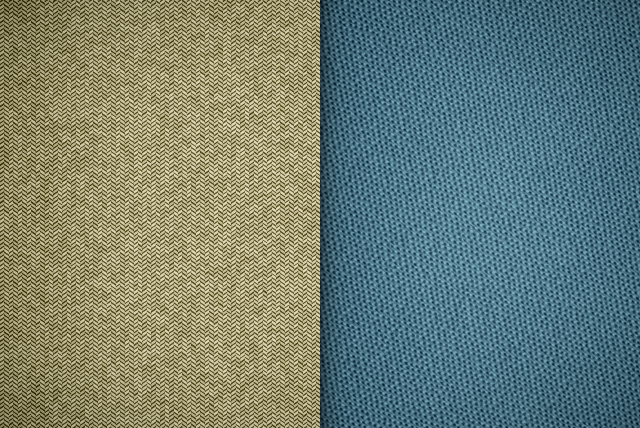
This texture is drawn by a Shadertoy shader. Its source:

```glsl
// Two woven cloth panels: olive herringbone beside blue twill, with a seam shadow.

float hash(vec2 cell) {
    vec3 q = fract(cell.xyx * vec3(0.1031, 0.1030, 0.0973));
    q += dot(q, q.yzx + 33.33);
    return fract((q.x + q.y) * q.z);
}

// Soft wear across the cloth, from layered sines; about -1 to 1.
float wear(vec2 p) {
    float sum = 0.0, gain = 0.5;
    for (int i = 0; i < 4; i++) {
        sum += gain * sin(p.x + 1.7 * sin(p.y)) * cos(p.y - 0.6 * p.x);
        p = mat2(1.5, 1.1, -1.1, 1.5) * p + 2.3;
        gain *= 0.6;
    }
    return sum;
}

// Three-stop tone ramp, extended a little past both ends.
vec3 ramp(vec3 dark, vec3 mid, vec3 light, float tone) {
    float t = clamp(tone, -0.25, 1.25) * 2.0;
    return t < 1.0 ? mix(dark, mid, t) : mix(mid, light, t - 1.0);
}

// Short stitches that change slant from column to column.
float herringbone(vec2 p, vec2 stitch, float slant, float pixel) {
    vec2 grid = p / stitch;
    float column = floor(grid.x);
    float across = fract(grid.x) - 0.5;
    float parity = mod(column, 2.0);
    float along = grid.y + (parity * 2.0 - 1.0) * across * slant + parity * 0.5;
    vec2 cell = vec2(column, floor(along));
    along += 0.12 * (hash(cell + 7.0) - 0.5);
    float blur = pixel / stitch.y;
    float fromCore = abs(fract(along) - 0.5);
    float thread = 1.0 - smoothstep(0.2 - 0.1 * blur, 0.42 + 0.1 * blur, fromCore);
    float columnEnd = smoothstep(0.34, 0.5, abs(across));
    return thread * (1.0 - 0.25 * columnEnd) + 0.26 * (hash(cell) - 0.5);
}

// Cellular distances on a staggered lattice: x to the nearest hole, y to the nearest loop.
vec2 latticeDistances(vec2 grid, float stagger, float jitter) {
    vec2 nearest = vec2(9.0);
    float baseRow = floor(grid.y);
    for (int j = -1; j <= 1; j++) {
        float row = baseRow + float(j);
        float shifted = grid.x + stagger * row;
        for (int i = -1; i <= 1; i++) {
            vec2 cell = vec2(floor(shifted) + float(i), row);
            vec2 wobble = jitter * (vec2(hash(cell), hash(cell + 31.0)) - 0.5);
            vec2 q = vec2(shifted, grid.y) - cell - 0.5 - wobble;
            vec2 hole = vec2(q.x + 0.3 * q.y, q.y);
            vec2 ridge = q - vec2(0.45, 0.12);
            ridge.x -= 0.4 * ridge.y;
            nearest = min(nearest, vec2(length(hole), length(ridge)));
        }
    }
    return nearest;
}

// Descending rows of loops with dark holes and fine crossing fibres.
float twill(vec2 p, vec2 loopSize, float tilt, float pixel) {
    p = mat2(cos(tilt), -sin(tilt), sin(tilt), cos(tilt)) * p;
    vec2 grid = p / loopSize;
    vec2 gap = latticeDistances(grid, 0.4, 0.3);
    float blur = 0.12 * pixel / loopSize.y;
    float hole = 1.0 - smoothstep(0.1, 0.46 + blur, gap.x);
    float ridge = 1.0 - smoothstep(0.08, 0.5 + blur, gap.y);
    float fibre = sin(6.2832 * (grid.x * 1.0 + grid.y * 1.6));
    float fleck = hash(floor(grid * 2.0)) - 0.5;
    return 0.48 + 0.46 * ridge - 0.66 * hole + 0.09 * fibre + 0.2 * fleck;
}

vec3 oliveCloth(vec2 p, vec2 uv, float pixel) {
    float tone = 0.01 + 1.02 * herringbone(p, vec2(0.0104, 0.0098), 0.72, pixel);
    float edge = 1.0 - smoothstep(0.0, 0.22, uv.x);
    float ends = pow(abs(uv.y * 2.0 - 1.0), 3.0);
    tone += 0.08 - 0.18 * edge - 0.11 * ends + 0.025 * wear(p * 9.0);
    return ramp(vec3(0.32, 0.29, 0.11), vec3(0.56, 0.53, 0.36),
                vec3(0.78, 0.75, 0.61), tone);
}

vec3 blueCloth(vec2 p, vec2 uv, float pixel) {
    float tone = twill(p, vec2(0.0135, 0.0108), -0.3, pixel);
    vec2 fromGlow = (uv - vec2(0.76, 0.47)) / vec2(0.29, 0.62);
    float glow = exp(-1.3 * dot(fromGlow, fromGlow));
    tone += 0.34 * glow - 0.01 + 0.03 * wear(p * 9.0 + 4.0);
    vec3 color = ramp(vec3(0.07, 0.20, 0.27), vec3(0.25, 0.41, 0.48),
                      vec3(0.42, 0.60, 0.67), tone);

    // Shadow cast by the overlapping olive panel.
    float gap = max(uv.x - 0.5, 0.0);
    return color * (1.0 - 0.45 * exp(-gap / 0.012) - 0.1 * exp(-gap / 0.04));
}

void mainImage(out vec4 fragColor, in vec2 fragCoord) {
    float pixel = 1.0 / iResolution.y;
    vec2 uv = fragCoord / iResolution.xy;
    vec2 p = fragCoord * pixel;

    // Join the panels at the central seam.
    float seam = 0.5 * iResolution.x * pixel;
    float blueSide = smoothstep(-0.5 * pixel, 0.5 * pixel, p.x - seam);
    vec3 color = mix(oliveCloth(p, uv, pixel), blueCloth(p, uv, pixel), blueSide);

    // Darken the outer corners.
    vec2 centered = uv * 2.0 - 1.0;
    color *= 1.0 - 0.2 * pow(dot(centered, centered) * 0.5, 2.0);
    fragColor = vec4(clamp(color, 0.0, 1.0), 1.0);
}
```
